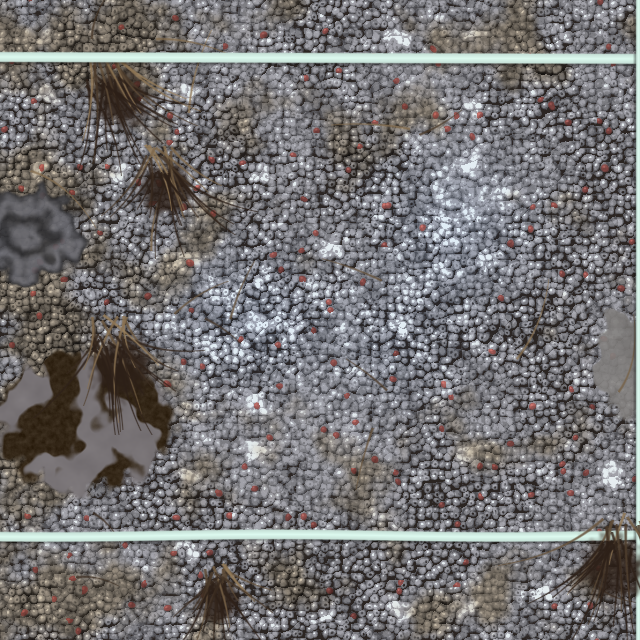
Write a Shadertoy shader that draws this texture.

```glsl
#define GRAIN_COUNT 86.0
#define CONTRAST 1.0
#define SHADOW vec3(0.17, 0.145, 0.135)
#define SLATE vec3(0.33, 0.33, 0.35)
#define STONE vec3(0.49, 0.49, 0.51)
#define PALE vec3(0.63, 0.63, 0.66)
#define CHALK vec3(0.90, 0.93, 0.94)
#define SILT vec3(0.41, 0.37, 0.31)
#define RUST vec3(0.46, 0.20, 0.18)
#define STRAW vec3(0.60, 0.50, 0.36)
#define WEED vec3(0.17, 0.12, 0.09)
#define CORD vec3(0.84, 0.95, 0.91)

vec2 hash2(vec2 p) {
    vec3 q = fract(p.xyx * vec3(0.1031, 0.1030, 0.0973));
    q += dot(q, q.yzx + 33.33);
    return fract((q.xx + q.yz) * q.zy);
}

float corner(vec2 cell, vec2 f, vec2 o) {
    return dot(hash2(cell + o) * 2.0 - 1.0, f - o);
}

float gradientNoise(vec2 p) {
    vec2 i = floor(p), f = fract(p);
    vec2 u = f * f * f * (f * (f * 6.0 - 15.0) + 10.0);
    return mix(mix(corner(i, f, vec2(0, 0)), corner(i, f, vec2(1, 0)), u.x),
               mix(corner(i, f, vec2(0, 1)), corner(i, f, vec2(1, 1)), u.x), u.y);
}

float fbm(vec2 p) {
    float sum = 0.0, amp = 1.0;
    for (int i = 0; i < 4; i++) {
        sum += amp * gradientNoise(p);
        p = mat2(1.6, 1.2, -1.2, 1.6) * p + 17.0;
        amp *= 0.5;
    }
    return sum;
}

// Offset from the nearest grain centre, and that grain's random pair
vec4 nearestGrain(vec2 p) {
    vec4 best = vec4(9.0);
    for (int k = 0; k < 9; k++) {
        vec2 cell = floor(p) + vec2(k % 3 - 1, k / 3 - 1);
        vec2 rnd = hash2(cell + 50.0);
        vec2 off = p - cell - 0.15 - 0.7 * rnd;
        if (dot(off, off) < dot(best.xy, best.xy)) best = vec4(off, hash2(cell + 90.0));
    }
    return best;
}

vec3 rockRamp(float t) {
    vec3 c = mix(SHADOW, SLATE, smoothstep(0.14, 0.32, t));
    c = mix(c, STONE, smoothstep(0.32, 0.47, t));
    c = mix(c, PALE, smoothstep(0.50, 0.66, t));
    return mix(c, CHALK, smoothstep(0.72, 0.95, t));
}

float softSpot(vec2 p, vec2 centre, vec2 size) {
    vec2 d = (p - centre) / size;
    return exp(-dot(d, d));
}

float pool(vec2 p, vec2 centre, vec2 size) {
    return 1.0 - smoothstep(0.9, 1.05, length((p - centre) / size));
}

// Coverage of one bent, tapering strand
float strand(vec2 p, vec2 root, float angle, float len, float bend, float width) {
    vec2 dir = vec2(cos(angle), sin(angle)), q = p - root;
    float t = dot(q, dir) / len;
    float side = dot(q, vec2(-dir.y, dir.x)) - bend * len * t * t;
    float px = 1.0 / iResolution.y, w = width * (1.0 - 0.7 * t);
    return (1.0 - smoothstep(w - px, w + px, abs(side))) * step(0.0, t) * step(t, 1.0);
}

// Fan of strands over its own dark mat
vec3 tuft(vec3 col, vec2 p, vec2 root, float angle, float spread, float len) {
    if (distance(p, root) > len * 1.6) return col;
    vec2 mid = root + 0.4 * len * vec2(cos(angle), sin(angle));
    float mat = softSpot(p, mid, vec2(len * 0.42)) + 0.35 * gradientNoise(p * 70.0);
    col = mix(col, WEED, 0.85 * smoothstep(0.35, 0.85, mat));
    for (int i = 0; i < 26; i++) {
        vec2 a = hash2(vec2(i, 7) + root * 91.0), b = hash2(vec2(i, 23) + root * 57.0);
        float s = strand(p, root + (b - 0.5) * len * 0.4, angle + (a.x - 0.5) * spread,
                         len * (0.5 + 0.7 * a.y), (b.x - 0.5) * 0.7, 0.0022);
        col = mix(col, mix(WEED, STRAW, b.y * b.y * b.y), 0.85 * s);
    }
    return col;
}

vec3 cord(vec3 col, float d, float halfWidth) {
    float px = 1.0 / iResolution.y;
    col *= 1.0 - 0.4 * (1.0 - smoothstep(0.0, 0.006, abs(d + halfWidth)));
    float cover = 1.0 - smoothstep(halfWidth - px, halfWidth + px, abs(d));
    return mix(col, CORD * (1.03 - 0.12 * abs(d) / halfWidth), cover);
}

void mainImage(out vec4 fragColor, in vec2 fragCoord) {
    vec2 uv = fragCoord / iResolution.xy;
    vec2 warp = vec2(gradientNoise(uv * 38.0), gradientNoise(uv * 38.0 + 40.0));
    float broad = fbm(uv * 5.0 + 3.0), medium = fbm(uv * 21.0), fine = fbm(uv * 105.0);

    // Crusted rock with glossy grains
    vec4 g = nearestGrain((uv + 0.006 * warp) * GRAIN_COUNT);
    float r = length(g.xy);
    float dome = 0.10 + 0.38 * dot(g.xy, vec2(-0.4, 0.8)) - 0.38 * smoothstep(0.25, 0.62, r);
    dome += 0.22 * (g.z - 0.5) + 0.3 * step(0.55, g.w) * (1.0 - smoothstep(0.06, 0.22, length(g.xy - vec2(-0.1, 0.16))));
    dome -= 0.3 * step(g.w, 0.25) * (1.0 - smoothstep(0.08, 0.24, r));
    float crowd = 0.55 + 0.45 * smoothstep(-0.3, 0.3, medium - broad);
    float tone = 0.50 + CONTRAST * (0.14 * broad + 0.22 * medium + 0.30 * fine + crowd * dome);

    // Chalky patches and scattered white crusts
    float chalk = softSpot(uv, vec2(0.39, 0.50), vec2(0.13, 0.10)) + softSpot(uv, vec2(0.71, 0.64), vec2(0.11, 0.12));
    chalk += 0.6 * softSpot(uv, vec2(0.62, 0.46), vec2(0.10));
    tone += chalk * (0.07 + 0.22 * smoothstep(-0.1, 0.5, medium + 0.4 * fine));
    vec2 q = uv * 9.0 + 0.25 * warp;
    vec2 rnd = hash2(floor(q) + 11.0);
    float crust = length((fract(q) - 0.3 - 0.4 * rnd) * vec2(0.8, 1.2)) + 0.15 * medium + 0.10 * fine;
    tone += 0.42 * step(0.66, rnd.x) * (1.0 - smoothstep(0.08, 0.17, crust));

    vec3 col = rockRamp(tone);
    float silt = smoothstep(0.0, 0.45, fbm(uv * 8.0 + 31.0) - 0.5 * chalk + 0.25 * smoothstep(0.5, 0.0, uv.x));
    col = mix(col, SILT * (0.3 + 1.45 * tone), 0.75 * silt);
    col += chalk * vec3(-0.02, 0.0, 0.025);
    col = mix(col, RUST * (0.5 + tone), 0.8 * step(0.978, g.w) * (1.0 - smoothstep(0.35, 0.55, r)));

    // Wet pools with smooth film and dark hollows
    vec2 w = uv + 0.035 * warp + 0.02 * vec2(broad, medium);
    float film = smoothstep(-0.06, 0.06, gradientNoise(w * vec2(19.0, 11.0)) + 0.8 * (0.33 - uv.y));
    vec3 water = mix(vec3(0.20, 0.15, 0.09) + 0.08 * fine, vec3(0.47, 0.45, 0.46) + 0.05 * medium, film);
    col = mix(col, water, pool(w, vec2(0.13, 0.34), vec2(0.14, 0.11)));
    float ripple = length((w - vec2(0.045, 0.63)) / vec2(0.085, 0.07));
    col = mix(col, SLATE * (0.9 + 0.35 * sin(ripple * 11.0)), 0.9 * pool(w, vec2(0.045, 0.63), vec2(0.085, 0.07)));
    col = mix(col, STONE * vec3(1.02, 1.0, 0.95) + 0.05 * medium, 0.9 * pool(w, vec2(0.98, 0.43), vec2(0.045, 0.085)));

    // Stray stems and weed tufts
    for (int i = 0; i < 18; i++) {
        vec2 a = hash2(vec2(i, 3)), b = hash2(vec2(i, 71));
        float s = strand(uv, a, b.x * 6.283, 0.05 + 0.09 * b.y, a.x - 0.5, 0.0018);
        col = mix(col, mix(WEED, STRAW, b.y), 0.8 * s);
    }
    col = tuft(col, uv, vec2(0.16, 0.89), -1.0, 1.5, 0.13);
    col = tuft(col, uv, vec2(0.25, 0.75), -1.35, 1.6, 0.12);
    col = tuft(col, uv, vec2(0.17, 0.48), -1.2, 2.0, 0.14);
    col = tuft(col, uv, vec2(0.34, 0.10), -1.5, 2.2, 0.10);

    // Cords, with one tuft lying over them
    col = cord(col, uv.y - 0.911 + 0.003 * uv.x, 0.0078);
    col = cord(col, uv.y - 0.163 - 0.002 * sin(uv.x * 9.0 + 4.0), 0.0075);
    col = cord(col, uv.x - 0.998, 0.0042);
    col = tuft(col, uv, vec2(0.97, 0.17), -1.75, 1.5, 0.15);
    fragColor = vec4(clamp(col, 0.0, 1.0), 1.0);
}
```
